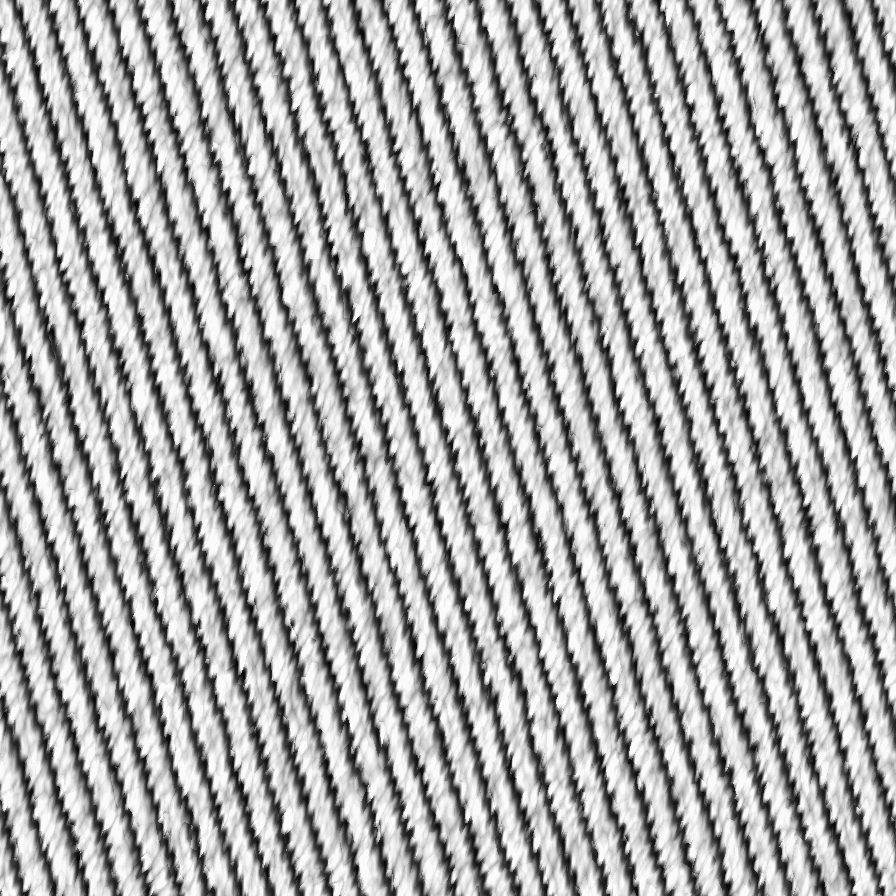
A WebGL 1 fragment shader for this texture:

```glsl
precision highp float;

// Steep twill weave in pale grey: diagonal ribs split by dark, beaded gaps.
// Each rib is filled with slanted stitches from stretched cellular noise,
// while layered sines bend the ribs and vary the depth of the gaps.

uniform vec2 u_resolution;

const float TAU = 6.28318;

vec2 hash2(vec2 c) {
    vec2 k = vec2(dot(c, vec2(127.1, 311.7)), dot(c, vec2(269.5, 183.3)));
    return fract(sin(k) * 4375.85);
}

// Cellular noise: x is the distance to the nearest point, y its random tone
vec2 cells(vec2 q) {
    vec2 base = floor(q);
    vec2 nearest = vec2(8.0, 0.0);
    for (int j = -1; j <= 1; j++) {
        for (int i = -1; i <= 1; i++) {
            vec2 cell = base + vec2(float(i), float(j));
            vec2 rnd = hash2(cell);
            float d = length(cell + 0.15 + 0.7 * rnd - q);
            if (d < nearest.x) nearest = vec2(d, fract(rnd.x * 7.3 + rnd.y * 3.1));
        }
    }
    return nearest;
}

// Slow, irregular swell in the range -1 to 1
float swell(vec2 p) {
    return 0.5 * sin(p.x * 19.0 + 2.0 * sin(p.y * 13.0))
         + 0.5 * sin(p.y * 31.0 - p.x * 23.0 + 1.7 * sin(p.x * 41.0));
}

void main() {
    vec2 p = gl_FragCoord.xy / u_resolution;

    // Rib coordinate with gentle bends; stitch rows climb the ribs
    float across = (p.x + 0.285 * p.y) * 29.3 + 0.1;
    across += 0.05 * swell(p) + 0.02 * swell(p.yx * 3.1);
    float row = p.y * 60.0 + 0.3 * swell(p * 1.7);

    // Straight stitches lean up to the right, crossed by finer fibres
    float strand = row - 2.5 * across;
    vec2 stitch = cells(vec2(strand, across * 1.9));
    vec2 fibre = cells(vec2(strand * 1.9 + 40.0, across * 4.2));

    // Stitch ends push the rib edges in and out
    float bead = sin(TAU * strand);
    float w = fract(across + 0.06 * bead);
    float ragged = w + 0.12 * (stitch.y - 0.5) + 0.07 * (fibre.y - 0.5);

    // Rib profile: crisp left edge, longer shade on the right
    float profile = smoothstep(-0.02, 0.23, ragged)
                  * (1.0 - smoothstep(0.62, 0.97, ragged));

    // Creases between stitches and fine fibre grain
    float crease = 0.50 * stitch.x * stitch.x + 0.16 * fibre.x;
    float light = profile * (1.08 - crease + 0.13 * (stitch.y - 0.5) + 0.04 * bead);
    light += 0.09 * (fibre.y - 0.5) + 0.06 * (1.0 - profile) * (1.0 + bead);

    // Gaps differ in depth, and a few lint specks catch the light
    float gapTone = 0.08 + 0.05 * swell(p * 3.1 + 0.7);
    float lint = smoothstep(0.93, 0.98, fibre.y) * (1.0 - smoothstep(0.2, 0.5, fibre.x));
    light = mix(light, 0.75, 0.4 * lint);

    float grey = mix(gapTone, 0.98, clamp(light, 0.0, 1.0));
    gl_FragColor = vec4(vec3(grey), 1.0);
}
```
